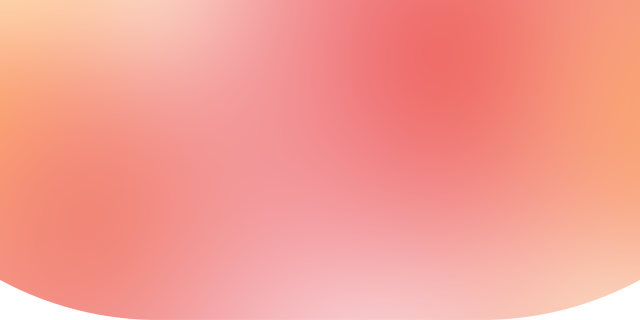
Give the GLSL for this background, as a Shadertoy shader.

```glsl
// Canvas spans 2 x 1 units
const vec2 CANVAS = vec2(2.0, 1.0);

// Colours
const vec3 PAPER      = vec3(1.0);
const vec3 ROSE       = vec3(0.953, 0.592, 0.612);
const vec3 BLUSH      = vec3(0.980, 0.831, 0.792);
const vec3 APRICOT    = vec3(0.996, 0.659, 0.424);
const vec3 CREAM      = vec3(1.000, 0.863, 0.686);
const vec3 CORAL      = vec3(0.945, 0.502, 0.439);
const vec3 PALE_PINK  = vec3(0.976, 0.831, 0.847);
const vec3 RED        = vec3(0.933, 0.404, 0.400);
const vec3 TANGERINE  = vec3(0.984, 0.647, 0.431);
const vec3 PEACH      = vec3(0.988, 0.855, 0.753);

// Panel with rounded lower corners
const float CORNER_RADIUS = 1.04;
const float FLAT_HALF_WIDTH = 0.505;

// Soft elliptical falloff, 1 at the centre
float glow(vec2 p, vec2 centre, vec2 radius) {
    vec2 d = (p - centre) / radius;
    return exp(-dot(d, d));
}

// Signed distance to the lower edge, negative inside the panel
float panelDistance(vec2 p) {
    float beyondFlat = max(abs(p.x - 0.5 * CANVAS.x) - FLAT_HALF_WIDTH, 0.0);
    float drop = max(CORNER_RADIUS - p.y, 0.0);
    return length(vec2(beyondFlat, drop)) - CORNER_RADIUS;
}

vec3 blendGlows(vec2 p) {
    vec3 color = ROSE;

    // Left side
    color = mix(color, BLUSH, glow(p, vec2(0.42, 1.10), vec2(0.38)));
    color = mix(color, APRICOT, 0.90 * glow(p, vec2(-0.10, 0.62), vec2(0.42, 0.50)));
    color = mix(color, CREAM, 0.85 * glow(p, vec2(0.00, 1.08), vec2(0.40, 0.28)));
    color = mix(color, CORAL, 0.80 * glow(p, vec2(0.28, 0.30), vec2(0.38)));

    // Lower centre
    color = mix(color, PALE_PINK, 0.90 * glow(p, vec2(1.20, -0.12), vec2(0.55, 0.38)));

    // Right side
    color = mix(color, RED, 0.95 * glow(p, vec2(1.42, 0.82), vec2(0.42, 0.45)));
    color = mix(color, TANGERINE, 0.85 * glow(p, vec2(2.08, 0.62), vec2(0.45, 0.60)));
    color = mix(color, PEACH, 0.90 * glow(p, vec2(1.95, -0.05), vec2(0.45, 0.34)));
    return color;
}

void mainImage(out vec4 fragColor, in vec2 fragCoord) {
    vec2 p = fragCoord / iResolution.xy * CANVAS;
    float pixel = CANVAS.y / iResolution.y;

    // Smooth cut between panel and paper
    float outside = smoothstep(-0.7 * pixel, 0.7 * pixel, panelDistance(p));
    fragColor = vec4(mix(blendGlows(p), PAPER, outside), 1.0);
}
```
